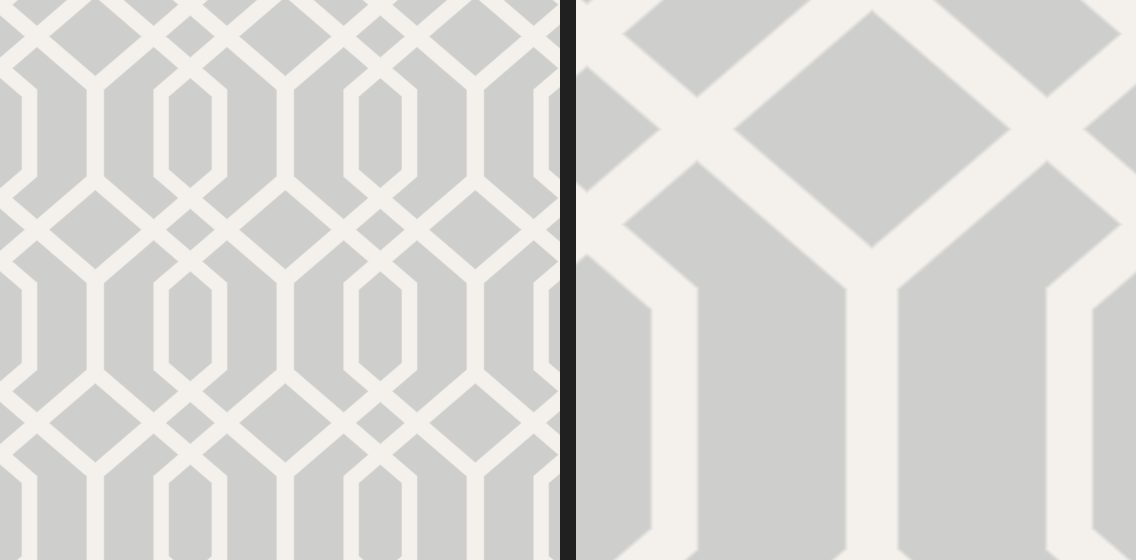
Left, the full canvas; right, a detail of the centre.
This pattern is drawn by a WebGL 1 fragment shader. Its source:

```glsl
precision highp float;

uniform vec2 u_resolution;

#define PERIOD vec2(0.3393, 0.3451)
#define DIAMOND_CENTER vec2(0.5095, 0.5898)
#define CROSSING_X 0.1042
#define SLOPE 0.86
#define OVAL_HALF_WIDTH 0.0521
#define DIAGONAL_HALF 0.0144
#define OVAL_LINE_HALF 0.0138
#define STEM_HALF 0.0155
#define SOFTNESS 0.0017
#define GROUND_COLOR vec3(0.808, 0.810, 0.802)
#define LINE_COLOR vec3(0.957, 0.942, 0.922)

// Signed distance to the trellis; p is folded into one quadrant of a cell
float trellis(vec2 p) {
  float halfCell = 0.5 * PERIOD.x;
  float slant = inversesqrt(1.0 + SLOPE * SLOPE);

  // Crossing diagonals that frame the large and small diamonds
  float zigzag = SLOPE * abs(p.x - CROSSING_X);
  float diagonals = abs(p.y - zigzag) * slant - DIAGONAL_HALF;

  // Elongated hexagon with mitred corners
  float tipY = SLOPE * (halfCell - CROSSING_X);
  float side = halfCell - OVAL_HALF_WIDTH - p.x;
  float roof = (tipY + SLOPE * (halfCell - p.x) - p.y) * slant;
  float hexagon = abs(max(side, roof)) - OVAL_LINE_HALF;

  // Upright stem joining the large diamonds
  float stem = max(p.x - STEM_HALF, SLOPE * CROSSING_X - p.y);

  return min(min(diagonals, hexagon), stem);
}

void main() {
  vec2 uv = gl_FragCoord.xy / u_resolution;

  // Repeat about each large diamond, then mirror both axes
  vec2 cell = fract((uv - DIAMOND_CENTER) / PERIOD + 0.5) - 0.5;
  float d = trellis(abs(cell * PERIOD));

  float edge = max(SOFTNESS, 0.75 / min(u_resolution.x, u_resolution.y));
  float coverage = 1.0 - smoothstep(-edge, edge, d);
  gl_FragColor = vec4(mix(GROUND_COLOR, LINE_COLOR, coverage), 1.0);
}
```
